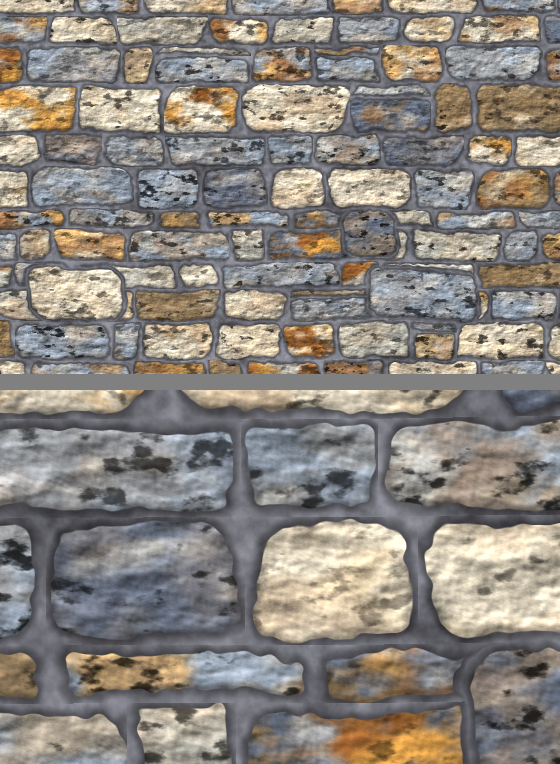
Top, the full canvas; bottom, a detail of the centre.
Reproduce this texture procedurally as a WebGL 2 fragment shader.

```glsl
#version 300 es
precision highp float;
// Coursed rubble wall: rough slate, cream and rusty stones set in dark grey mortar.
uniform vec2 u_resolution;
out vec4 fragColor;

const float WALL_WIDTH = 1.5;   // canvas height is 1
const int ROWS = 12;
const float BEDS[13] = float[](-0.02, 0.037, 0.141, 0.229, 0.301, 0.389, 0.441,
                               0.555, 0.643, 0.779, 0.881, 0.961, 1.04);
const float COUNTS[12] = float[](8., 9., 7., 7., 8., 8., 8., 8., 7., 8., 8., 7.);
// Stones that span two courses: centre, half size
const vec4 TALL[3] = vec4[](vec4(0.203, 0.217, 0.122, 0.064),
                            vec4(1.127, 0.213, 0.140, 0.060),
                            vec4(0.988, 0.375, 0.066, 0.058));

const vec3 MORTAR = vec3(0.42, 0.42, 0.45);
const vec3 SLATE = vec3(0.53, 0.57, 0.62);
const vec3 DARK_SLATE = vec3(0.38, 0.41, 0.47);
const vec3 CREAM = vec3(0.80, 0.76, 0.68);
const vec3 GREY = vec3(0.67, 0.66, 0.62);
const vec3 BROWN = vec3(0.53, 0.45, 0.34);
const vec3 OCHRE = vec3(0.76, 0.54, 0.24);
const vec3 RUST = vec3(0.52, 0.31, 0.14);

float hash(vec2 p) {
    vec3 q = fract(vec3(p.xyx) * 0.1031);
    q += dot(q, q.yzx + 33.33);
    return fract((q.x + q.y) * q.z);
}

vec4 hash4(vec2 p) {
    return vec4(hash(p), hash(p + 17.3), hash(p + 41.7), hash(p + 73.1));
}

float noise(vec2 p) {
    vec2 i = floor(p), f = fract(p);
    f = f * f * (3.0 - 2.0 * f);
    return mix(mix(hash(i), hash(i + vec2(1, 0)), f.x),
               mix(hash(i + vec2(0, 1)), hash(i + vec2(1, 1)), f.x), f.y);
}

float fbm(vec2 p) {
    float sum = 0.0, amp = 0.5;
    for (int i = 0; i < 5; i++) {
        sum += amp * noise(p);
        p = mat2(1.6, 1.2, -1.2, 1.6) * p + 5.7;
        amp *= 0.5;
    }
    return sum;
}

// Horizontal position of upright joint i, in stone widths
float joint(float i, float row) {
    return i + 0.62 * (hash(vec2(i + 20.0, row * 7.0 + 3.0)) - 0.5);
}

// Box (centre, half size) of the coursed stone around p; also gives its id
vec4 courseStone(vec2 p, out vec2 id) {
    int row = 0;
    for (int k = 1; k < ROWS; k++) if (p.y > BEDS[k]) row = k;
    float r = float(row), width = WALL_WIDTH / COUNTS[row];
    float phase = hash(vec2(r, 5.0)), u = p.x / width + phase, i = floor(u);
    if (u < joint(i, r)) i -= 1.0;
    else if (u >= joint(i + 1.0, r)) i += 1.0;
    id = vec2(i + 20.0, r + 50.0);
    vec2 lo = vec2((joint(i, r) - phase) * width, BEDS[row]);
    vec2 hi = vec2((joint(i + 1.0, r) - phase) * width, BEDS[row + 1]);
    // A few stones are split into a block and a thin levelling slab
    if (hi.y - lo.y > 0.085 && hash(id + 9.0) > 0.86) {
        float cut = mix(lo.y, hi.y, 0.72);
        if (p.y > cut) { lo.y = cut; id += 100.0; } else hi.y = cut;
    }
    vec4 gap = 0.006 + 0.006 * hash4(id + 31.0) * vec4(1.0, 0.6, 1.0, 0.6);
    lo += gap.xy;
    hi -= gap.zw;
    return vec4(0.5 * (lo + hi), 0.5 * (hi - lo));
}

// Signed distance to a skewed, chipped, rounded block
float stoneDistance(vec2 p, vec4 box, vec4 rnd) {
    vec2 q = p - box.xy;
    q += (rnd.xy - 0.5) * vec2(0.3, 0.08) * q.yx;
    q.x *= 1.0 + 0.16 * (rnd.z - 0.5) * q.y / box.w;
    q += 0.013 * (vec2(noise(p * 21.0), noise(p * 21.0 + 9.0)) - 0.5);
    q += 0.006 * (vec2(noise(p * 85.0), noise(p * 85.0 + 4.0)) - 0.5);
    float radius = min(box.z, box.w) * mix(0.2, 0.65, rnd.w);
    vec2 e = abs(q) - box.zw + radius;
    return length(max(e, 0.0)) + min(max(e.x, e.y), 0.0) - radius;
}

// Layered rock relief
float relief(vec2 p, float seed) {
    return fbm(p * vec2(17.0, 46.0) + seed) + 0.7 * fbm(p * vec2(60.0, 75.0) - seed);
}

vec3 stoneColor(vec2 p, vec4 box, vec2 id, float d) {
    vec4 rnd = hash4(id + 57.0);
    float seed = 40.0 * rnd.y, kind = rnd.x;
    vec3 base = kind < 0.33 ? SLATE : kind < 0.45 ? DARK_SLATE :
                kind < 0.71 ? CREAM : kind < 0.91 ? GREY : BROWN;
    // Pale bloom, then ochre and rust stains
    float blotch = fbm(p * vec2(11.0, 19.0) + seed);
    vec3 col = mix(base, CREAM, 0.55 * smoothstep(0.48, 0.70, blotch));
    float stain = smoothstep(0.42, 0.66, fbm(p * vec2(13.0, 20.0) - seed) + 0.10 * rnd.z);
    stain *= mix(0.12, 0.95, smoothstep(0.45, 1.0, rnd.w));
    col = mix(col, mix(OCHRE, RUST, smoothstep(0.40, 0.62, blotch)), stain);
    // Embossed grain lit from the upper left, with dark pits
    float h = relief(p, seed);
    float slope = h - relief(p + vec2(-0.0025, 0.0035), seed);
    col *= 1.0 + clamp(1.25 * slope, -0.42, 0.38) + 0.55 * (h - 0.80);
    float pits = smoothstep(0.57, 0.72, fbm(p * vec2(38.0, 68.0) + seed + 7.0));
    col *= 1.0 - pits * mix(0.3, 0.75, rnd.z);
    // Bright top edge, shaded lower edge
    float edge = 1.0 - smoothstep(0.0, 0.010, -d);
    return col * (1.05 + edge * (0.20 * (p.y - box.y) / box.w - 0.14));
}

vec3 mortarColor(vec2 p, float d) {
    float smear = fbm(p * vec2(14.0, 20.0)), grit = fbm(p * 90.0);
    float shade = 0.42 + 0.75 * smear + 0.55 * (grit - 0.48);
    return MORTAR * (shade + 0.26) * mix(0.66, 1.08, smoothstep(0.0, 0.011, d));
}

void main() {
    vec2 p = gl_FragCoord.xy / u_resolution.y;
    float pixel = 1.0 / u_resolution.y;
    vec2 bent = p + vec2(0.0, 0.010 * (noise(p * vec2(5.0, 2.0)) - 0.5));
    vec2 id;
    vec4 box = courseStone(bent, id);
    float d = stoneDistance(bent, box, hash4(id));
    // Tall stones push the coursed ones back behind a mortar gap
    for (int k = 0; k < 3; k++) {
        vec2 tallId = vec2(float(k) + 211.0, 90.0);
        float tall = stoneDistance(bent, TALL[k], hash4(tallId));
        d = max(d, 0.014 - tall);
        if (tall < d) { d = tall; box = TALL[k]; id = tallId; }
    }
    vec3 col = mix(mortarColor(p, max(d, 0.0)), stoneColor(bent, box, id, d),
                   smoothstep(pixel, -pixel, d));
    fragColor = vec4(clamp(col, 0.0, 1.0), 1.0);
}
```
